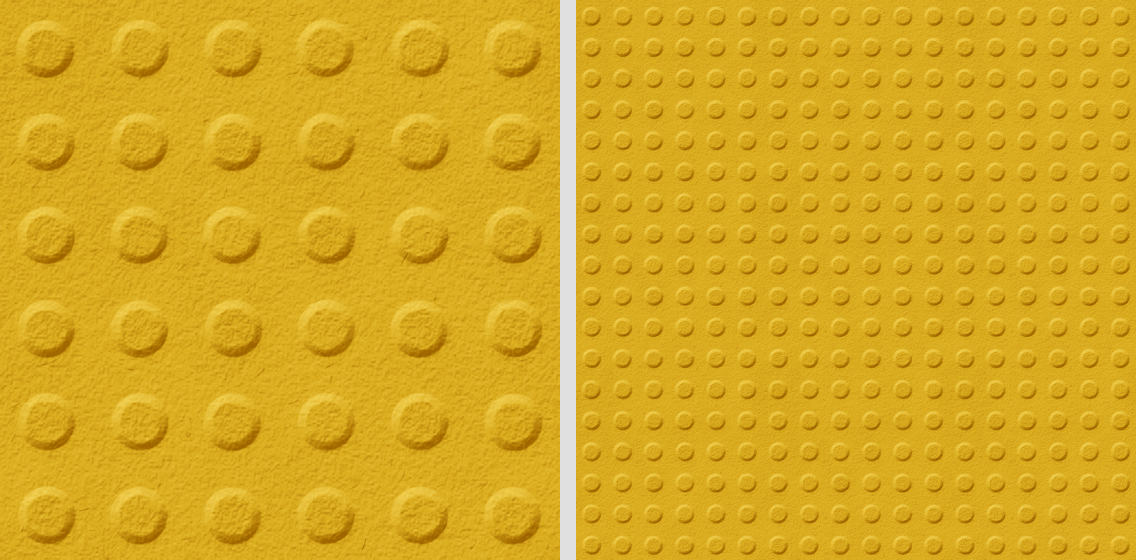
Left, the tile; right, the same tile 3 across and 3 down.
Reproduce this texture procedurally as a Shadertoy shader.

```glsl
// Yellow tactile paving: a 6 by 6 grid of flat-topped studs on grainy, lightly scratched ground.
#define STUDS 6.0
#define STUD_RADIUS 0.305
#define TOP_RADIUS 0.215
#define GRAIN 0.56
#define MOTTLE 0.2
#define SCRATCH_DEPTH 0.55
#define STUD_CENTER vec2(0.497, 0.476)
#define LIGHT_DIR vec2(-0.47, 0.88)
#define BASE_COLOR vec3(0.857, 0.678, 0.12)
#define LIGHT_COLOR vec3(0.935, 0.80, 0.30)
#define DARK_COLOR vec3(0.655, 0.435, 0.0)

// Integer hash: two values in 0..1 for a whole-numbered cell
vec2 hash2(vec2 cell, uint seed) {
    uvec2 v = uvec2(cell) * 1664525u + uvec2(seed * 747796u + 10139u, seed * 28917u + 3571u);
    v.x += v.y * 1664525u;
    v.y += v.x * 1664525u;
    v ^= v >> 16u;
    v.x += v.y * 1664525u;
    v.y += v.x * 1664525u;
    v ^= v >> 16u;
    return vec2(v & 65535u) / 65535.0;
}

// Value noise that wraps over the unit canvas
float noise(vec2 p, float period, uint seed) {
    vec2 x = p * period;
    vec2 i = floor(x), f = x - i;
    f = f * f * (3.0 - 2.0 * f);
    float a = hash2(mod(i, period), seed).x;
    float b = hash2(mod(i + vec2(1, 0), period), seed).x;
    float c = hash2(mod(i + vec2(0, 1), period), seed).x;
    float d = hash2(mod(i + vec2(1, 1), period), seed).x;
    return mix(mix(a, b, f.x), mix(c, d, f.x), f.y);
}

// Noise relief lit from LIGHT_DIR
float emboss(vec2 p, float period, uint seed) {
    vec2 e = LIGHT_DIR * 0.4 / period;
    return noise(p - e, period, seed) - noise(p + e, period, seed);
}

// Raised stud: x is the bevel and halo shading, y the mask of the flat top
vec2 stud(vec2 p) {
    vec2 cell = floor(p * STUDS);
    vec2 jitter = hash2(cell, 11u) - 0.5;
    vec2 q = fract(p * STUDS) - STUD_CENTER - 0.02 * jitter * vec2(1.0, 0.5);
    float r = length(q);
    float facing = dot(q / max(r, 1e-4), LIGHT_DIR);
    float soft = 0.7 * STUDS / iResolution.y;

    float chip = 0.016 * (noise(p, 50.0, 12u) - 0.5) + 0.01 * (noise(p, 150.0, 13u) - 0.5);
    float topEdge = TOP_RADIUS + chip + 0.01 * jitter.y;
    float top = 1.0 - smoothstep(topEdge - 0.01 - soft, topEdge + 0.01 + soft, r);
    float inside = 1.0 - smoothstep(STUD_RADIUS - 0.008 - soft, STUD_RADIUS + 0.004 + soft, r);

    // The bevel steepens towards the rim
    float steep = smoothstep(TOP_RADIUS - 0.02, STUD_RADIUS, r);
    float bevel = facing > 0.0 ? facing * 0.85 : facing * mix(0.75, 1.25, steep);
    float halo = exp(-max(r - STUD_RADIUS, 0.0) / 0.03);
    halo *= facing > 0.0 ? 0.08 : 0.22 * facing;
    float rim = exp(-pow((r - STUD_RADIUS) / 0.01, 2.0)) * max(facing + 0.2, 0.0) * 0.22;
    return vec2(mix(halo, bevel * (1.0 - top), inside) + rim, top);
}

// Sparse curved hairlines, at most one in each cell of a wrapping grid
float scratches(vec2 p, float cells, float density, uint seed) {
    vec2 cell = floor(p * cells);
    vec2 shape = hash2(cell, seed), place = hash2(cell, seed + 1u);
    float angle = mix(0.1, 1.4, hash2(cell, seed + 2u).x);
    vec2 q = fract(p * cells) - 0.5 - 0.28 * (place - 0.5);
    float c = cos(angle), s = sin(angle);
    q = vec2(c * q.x + s * q.y, c * q.y - s * q.x);
    q.y += (place.x - 0.5) * 1.4 * q.x * q.x;
    float halfLength = mix(0.06, 0.26, shape.y);
    float d = length(vec2(max(abs(q.x) - halfLength, 0.0), q.y)) / cells;
    float line = 1.0 - smoothstep(0.0, 0.0008 + 0.8 / iResolution.y, d);
    float broken = smoothstep(0.3, 0.7, noise(p, 90.0, seed + 3u));
    return line * broken * step(shape.x, density);
}

void mainImage(out vec4 fragColor, in vec2 fragCoord) {
    vec2 p = fragCoord / iResolution.xy;
    vec2 relief = stud(p);

    // Fine cast grain, rougher on the worn tops
    float grain = 0.75 * emboss(p, 256.0, 21u) + 0.5 * emboss(p, 160.0, 22u)
                + 0.25 * emboss(p, 80.0, 23u);
    float tone = relief.x + GRAIN * grain * (1.0 + 0.35 * relief.y) - 0.07 * relief.y;

    // Broad uneven colour
    float mottle = 0.6 * noise(p, 7.0, 31u) + 0.4 * noise(p, 26.0, 32u) - 0.5;
    tone += MOTTLE * mottle;

    // Scratches and small dark pits
    float wear = scratches(p, 10.0, 0.1, 41u) + scratches(p, 16.0, 0.14, 51u)
               + 0.8 * scratches(p, 26.0, 0.16, 61u);
    float pits = smoothstep(0.9, 1.0, noise(p, 150.0, 71u)) * smoothstep(0.5, 0.8, noise(p, 17.0, 72u));
    tone -= SCRATCH_DEPTH * min(wear + 0.7 * pits, 1.0) * (1.0 - 0.6 * relief.y);

    vec3 color = tone > 0.0 ? mix(BASE_COLOR, LIGHT_COLOR, min(tone, 1.1))
                            : mix(BASE_COLOR, DARK_COLOR, min(-tone, 1.15));
    fragColor = vec4(clamp(color, 0.0, 1.0), 1.0);
}
```
